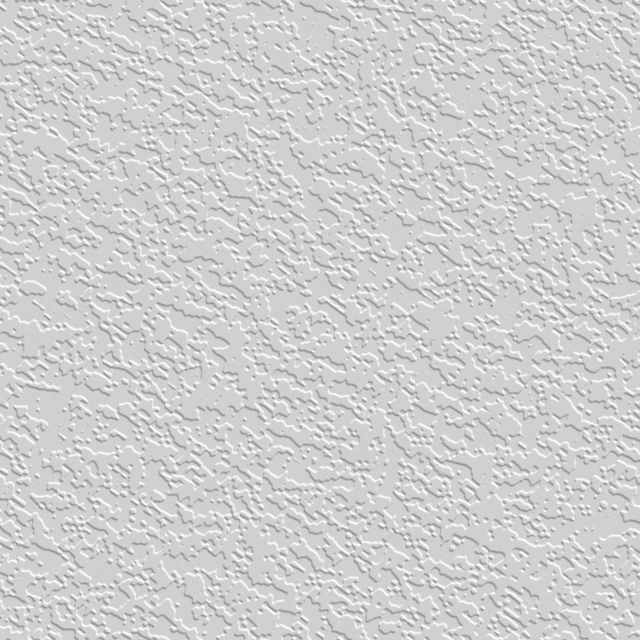
This texture is drawn by a WebGL 1 fragment shader. Its source:

```glsl
precision highp float;
// Fine embossed plaster: a slanted two-octave noise is cut into low plateaus,
// whose rims are turned into even bevels and lit from the upper right.
// Relief is the height difference between two points along the light.

uniform vec2 u_resolution;

float hash(vec2 cell) {
  vec3 q = fract(cell.xyx * 0.1031);
  q += dot(q, q.yzx + 33.33);
  return fract((q.x + q.y) * q.z);
}

// Smooth value noise, centred on zero
float noise(vec2 p) {
  vec2 cell = floor(p);
  vec2 f = fract(p);
  f = f * f * (3.0 - 2.0 * f);
  float low = mix(hash(cell), hash(cell + vec2(1.0, 0.0)), f.x);
  float high = mix(hash(cell + vec2(0.0, 1.0)), hash(cell + 1.0), f.x);
  return mix(low, high, f.y) - 0.5;
}

vec2 rotate(vec2 p, float angle) {
  float c = cos(angle), s = sin(angle);
  return vec2(c * p.x + s * p.y, c * p.y - s * p.x);
}

// Broad patches stretched down to the right, broken up by small grains
float field(vec2 p) {
  float patches = noise(rotate(p, -0.38) * vec2(40.0, 66.0) + 70.0);
  float grains = noise(rotate(p, -0.62) * vec2(118.0, 165.0) + 310.0);
  return 0.74 * patches + 0.68 * grains;
}

// Plateau height: distance to the rim is estimated from the field's slope
float height(vec2 p, float bevel) {
  float e = 0.0008;
  float f = field(p);
  vec2 slope = vec2(field(p + vec2(e, 0.0)), field(p + vec2(0.0, e))) - f;
  float rimDistance = f / max(length(slope) / e, 16.0);
  return smoothstep(-bevel, bevel, rimDistance);
}

void main() {
  float side = min(u_resolution.x, u_resolution.y);
  vec2 p = gl_FragCoord.xy / side;

  // Bevel half-width never falls below the pixel size
  float bevel = max(0.0018, 0.8 / side);
  vec2 toLight = 0.0017 * normalize(vec2(0.45, 0.89));
  float relief = height(p - toLight, bevel) - height(p + toLight, bevel);

  // Rims facing the light turn white, those behind fall into shade
  float shade = 0.815 + relief * (relief > 0.0 ? 0.17 : 0.22);

  // Faint paper grain
  shade += 0.014 * noise(p * 256.0 + 900.0);
  gl_FragColor = vec4(vec3(shade), 1.0);
}
```
